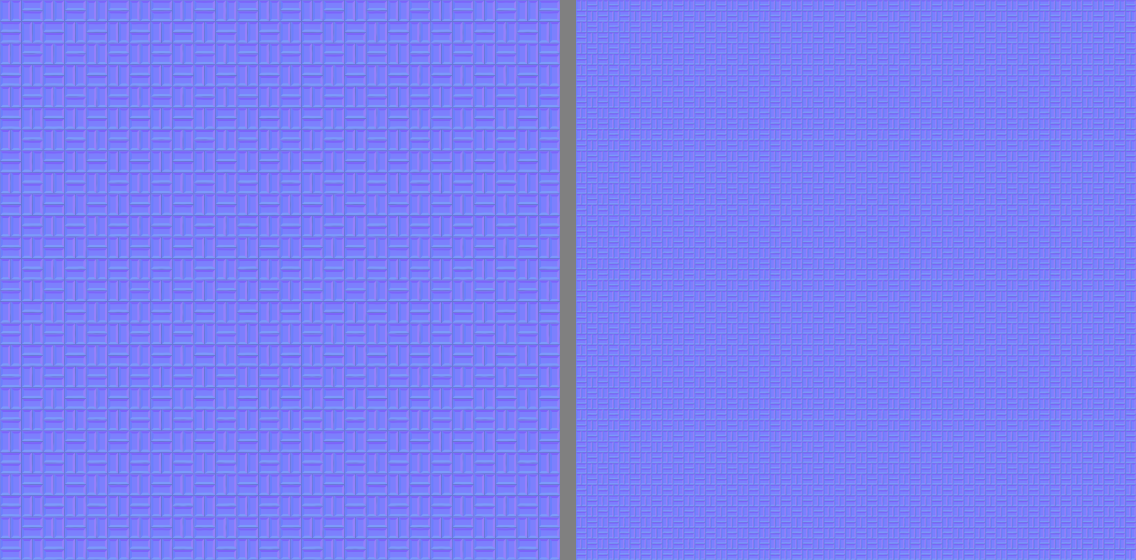
Left: one tile. Right: repeated 2 by 2.
Reproduce this texture map procedurally as a WebGL 2 fragment shader.

```glsl
#version 300 es
precision highp float;

#define CELLS 26.0        // cells per side, even so the checker wraps
#define BEVEL 0.098       // bevel width, in cells
#define GROUT 0.028       // half width of the joint, in cells
#define CORE 0.014        // half width of the dark line in the joint
#define SLOPE 0.215       // sideways lean of a bevel normal
#define SLOPE_VARY 0.08   // change of slope between tiles
#define TILT 0.004        // random lean of a tile face
#define WOBBLE 0.012      // unevenness of the tile edges
#define GRAIN 4.0         // wobble noise steps per cell
#define FACE_TINT vec3(0.975, 1.0, 0.992)
#define GROUT_COLOR vec3(0.50, 0.525, 0.955)
#define CORE_COLOR vec3(0.40, 0.46, 0.82)

uniform vec2 u_resolution;
out vec4 fragColor;

float hash(vec2 p) {
    vec3 q = fract(vec3(p.xyx) * 0.1031);
    q += dot(q, q.yzx + 33.33);
    return fract((q.x + q.y) * q.z);
}

// Value noise that wraps after the given number of steps
float wrappedNoise(vec2 p, float period) {
    vec2 i = floor(p);
    vec2 f = fract(p);
    vec2 u = f * f * (3.0 - 2.0 * f);
    vec2 a = mod(i, period);
    vec2 b = mod(i + 1.0, period);
    float low = mix(hash(a), hash(vec2(b.x, a.y)), u.x);
    float high = mix(hash(vec2(a.x, b.y)), hash(b), u.x);
    return mix(low, high, u.y);
}

void main() {
    vec2 p = gl_FragCoord.xy / u_resolution * CELLS;
    float pixel = CELLS / min(u_resolution.x, u_resolution.y);

    // Basket weave: each cell is split into two tiles, direction alternating
    vec2 cell = floor(p);
    vec2 local = fract(p);
    bool upright = mod(cell.x + cell.y, 2.0) > 0.5;
    vec2 tileSize = upright ? vec2(0.5, 1.0) : vec2(1.0, 0.5);
    vec2 tileIndex = floor(local / tileSize);
    vec2 fromCenter = local - (tileIndex + 0.5) * tileSize;
    vec2 tileId = cell * 2.0 + tileIndex;

    // Distance inward from the nearest tile edge
    vec2 inset = 0.5 * tileSize - abs(fromCenter);
    float wobble = wrappedNoise(p * GRAIN, CELLS * GRAIN) - 0.5;
    float edge = min(inset.x, inset.y) + WOBBLE * wobble;

    // Mitred bevels around a flat face
    float sideways = smoothstep(-pixel, pixel, inset.y - inset.x);
    vec2 outward = sign(fromCenter) * vec2(sideways, 1.0 - sideways);
    float rim = GROUT + BEVEL;
    float bevel = 1.0 - smoothstep(rim - 0.5 * pixel, rim + 0.5 * pixel, edge);
    float steepness = SLOPE * (1.0 + SLOPE_VARY * (hash(tileId + 7.0) - 0.5));
    vec2 tilt = TILT * (vec2(hash(tileId + 19.0), hash(tileId + 43.0)) - 0.5);

    // Encode the normal, with green pointing down; left bevels are gentler
    vec2 lean = outward * bevel * steepness + tilt;
    lean.x *= lean.x < 0.0 ? 0.66 : 1.0;
    vec3 normal = vec3(lean.x, -lean.y, sqrt(1.0 - dot(lean, lean)));
    vec3 color = (0.5 + 0.5 * normal) * FACE_TINT;

    // Pale joints between tiles with a dark line along the middle
    float joint = 1.0 - smoothstep(GROUT - 0.5 * pixel, GROUT + 0.5 * pixel, edge);
    float core = 1.0 - smoothstep(CORE - 0.5 * pixel, CORE + 0.5 * pixel, edge);
    color = mix(color, GROUT_COLOR, joint);
    color = mix(color, CORE_COLOR, core);

    fragColor = vec4(color, 1.0);
}
```
